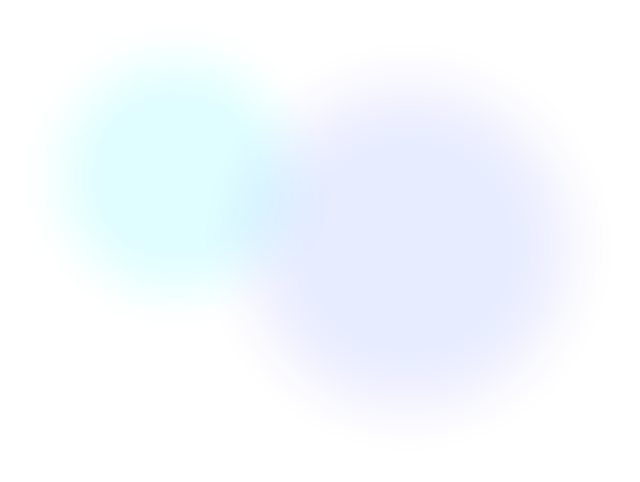
A Shadertoy shader for this background:

```glsl
// Two soft overlapping glows, pale cyan and lavender, on a white background.

const vec3 PAPER = vec3(1.0);
const vec3 CYAN_CORE = vec3(0.878, 0.992, 1.0);
const vec3 CYAN_RIM = vec3(0.880, 1.0, 1.0);
const vec3 LAVENDER_CORE = vec3(0.905, 0.925, 1.0);
const vec3 LAVENDER_RIM = vec3(0.912, 0.912, 1.0);

// Coverage of a blurred disc: 1 inside the inner radius, 0 past the outer one.
float softDisc(vec2 p, vec2 center, float inner, float outer) {
    return 1.0 - smoothstep(inner, outer, length(p - center));
}

// Filter colour of a glow, shifting from rim to core as coverage grows.
vec3 glowTint(float coverage, vec3 rim, vec3 core) {
    vec3 tint = mix(rim, core, smoothstep(0.4, 1.0, coverage));
    return mix(vec3(1.0), tint, coverage);
}

void mainImage(out vec4 fragColor, in vec2 fragCoord) {
    // Canvas height is one unit.
    vec2 p = fragCoord / iResolution.y;

    float cyan = softDisc(p, vec2(0.367, 0.634), 0.135, 0.332);
    float lavender = softDisc(p, vec2(0.847, 0.487), 0.190, 0.443);

    // Multiplying the tints deepens the overlap to sky blue.
    vec3 color = PAPER;
    color *= glowTint(cyan, CYAN_RIM, CYAN_CORE);
    color *= glowTint(lavender, LAVENDER_RIM, LAVENDER_CORE);

    fragColor = vec4(color, 1.0);
}
```
